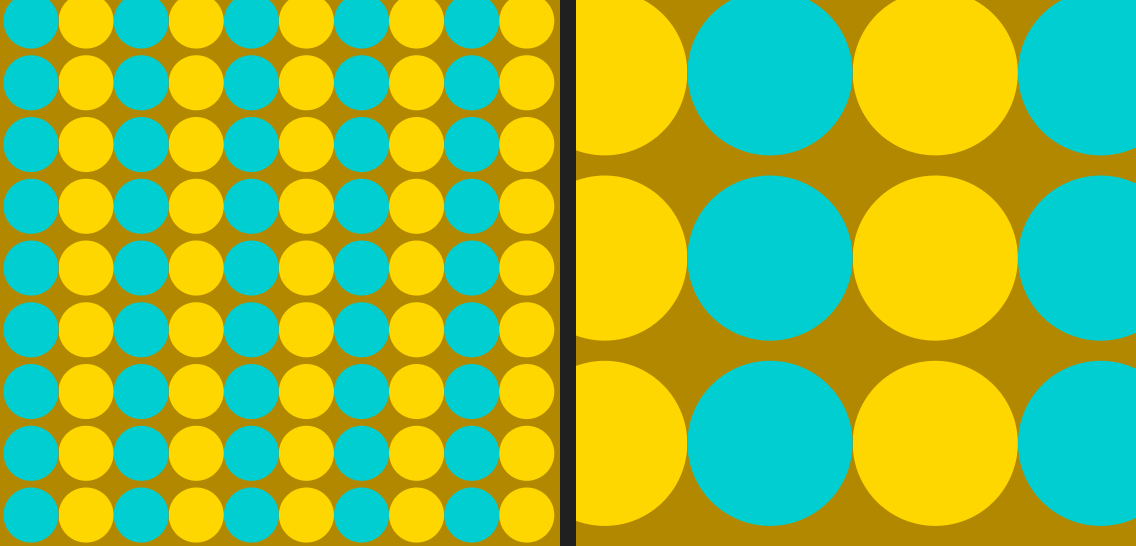
Left: the whole. Right: its middle third, enlarged.
Write a Shadertoy shader that draws this pattern.

```glsl
// Rows of touching discs whose columns alternate turquoise and gold on dark ochre.
// Each point finds its nearest grid cell, then a circle distance fills the disc.
// Lengths are fractions of the canvas height.

#define COLUMNS 10.0
#define PITCH vec2(0.1009, 0.1131)
#define FIRST_CENTER vec2(0.0567, 0.0567)
#define RADIUS 0.0504
#define TURQUOISE vec3(0.0, 0.808, 0.82)
#define GOLD vec3(1.0, 0.843, 0.0)
#define OCHRE vec3(0.698, 0.533, 0.0)

float circleDistance(vec2 p, float radius) {
    return length(p) - radius;
}

void mainImage(out vec4 fragColor, in vec2 fragCoord) {
    vec2 p = fragCoord / iResolution.y - FIRST_CENTER;
    float pixel = 1.0 / iResolution.y;

    // Nearest disc; the columns end before the side margins
    vec2 cell = floor(p / PITCH + 0.5);
    cell.x = clamp(cell.x, 0.0, COLUMNS - 1.0);

    // Smooth disc edge and alternating column colour
    float edge = circleDistance(p - cell * PITCH, RADIUS);
    float coverage = clamp(0.5 - edge / pixel, 0.0, 1.0);
    vec3 discColor = mix(TURQUOISE, GOLD, mod(cell.x, 2.0));

    fragColor = vec4(mix(OCHRE, discColor, coverage), 1.0);
}
```
